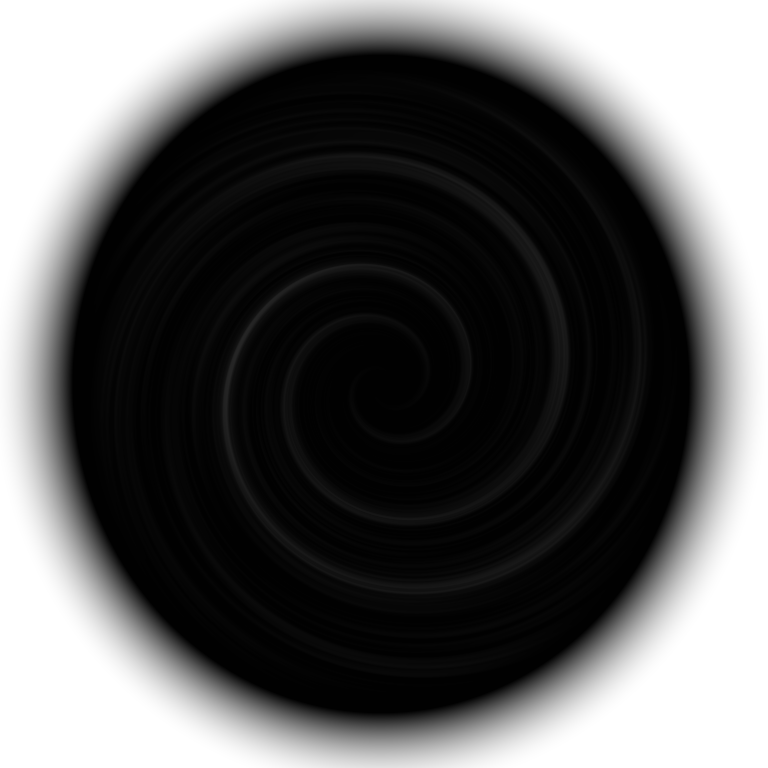
A Shadertoy shader for this background:

```glsl
// A dark oval vortex on white, with a soft rim and faint grey spiral arms.
// Polar space is unwound so that each arm is a line of constant phase;
// two asymmetric ridges and stretched gradient noise draw the streaks.

const float PI = 3.14159265;
const float TAU = 6.2831853;

vec2 hashGradient(vec2 cell) {
    vec3 q = fract(cell.xyx * vec3(0.1031, 0.1030, 0.0973));
    q += dot(q, q.yzx + 33.33);
    float angle = TAU * fract((q.x + q.y) * q.z);
    return vec2(cos(angle), sin(angle));
}

// Gradient noise that repeats along x after a whole number of cells
float wrappedNoise(vec2 p, float period) {
    vec2 cell = floor(p), f = fract(p);
    vec2 w = f * f * f * (f * (f * 6.0 - 15.0) + 10.0);
    float x0 = mod(cell.x, period), x1 = mod(cell.x + 1.0, period);
    float a = dot(hashGradient(vec2(x0, cell.y)), f);
    float b = dot(hashGradient(vec2(x1, cell.y)), f - vec2(1, 0));
    float c = dot(hashGradient(vec2(x0, cell.y + 1.0)), f - vec2(0, 1));
    float d = dot(hashGradient(vec2(x1, cell.y + 1.0)), f - vec2(1, 1));
    return mix(mix(a, b, w.x), mix(c, d, w.x), w.y);
}

// Approximate signed distance to an ellipse
float ellipseDistance(vec2 p, vec2 radii) {
    float k = length(p / radii);
    return k * (k - 1.0) / max(length(p / (radii * radii)), 1e-4);
}

// Ridge with a crisp outer flank and a soft inner one
float spiralArm(float phase, float centre) {
    float d = mod(phase - centre + PI, TAU) - PI;
    float width = d < 0.0 ? 0.15 : 0.36;
    return exp(-d * d / (width * width));
}

// Fine streaks: octaves narrow across the arms, long along them
float streaks(float phase, float r) {
    float sum = 0.0, period = 13.0, weight = 1.0;
    for (int i = 0; i < 3; i++) {
        vec2 p = vec2(phase / TAU * period, r * 11.0 + 7.3 * float(i));
        sum += weight * max(wrappedNoise(p, period), 0.0);
        period *= 2.0;
        weight *= 0.8;
    }
    return sum;
}

void mainImage(out vec4 fragColor, in vec2 fragCoord) {
    vec2 uv = fragCoord / iResolution.xy;

    // Unwind the spiral: the root of the radius grows evenly with the angle
    vec2 p = uv - vec2(0.501, 0.499);
    float r = length(p);
    float phase = atan(p.y, p.x + 1e-6) - 25.1 * sqrt(r);

    // Two main arms, fading towards the eye and the rim
    float fine = streaks(phase, r);
    float arms = 0.9 * spiralArm(phase, 0.50) + spiralArm(phase, 4.33);
    arms *= smoothstep(0.0, 0.16, r) * (1.0 - 0.85 * smoothstep(0.24, 0.4, r));
    arms *= 0.7 + 0.7 * fine;

    // Thin strands between the arms
    float strands = fine * smoothstep(0.02, 0.22, r);
    float rim = ellipseDistance(uv - vec2(0.496, 0.5), vec2(0.397, 0.424));
    float inside = 1.0 - smoothstep(-0.05, 0.0, rim);
    float vortex = 0.003 + inside * (0.095 * arms + 0.05 * strands);

    // Soft rim, rising fast at first and then easing into white
    float t = clamp((rim - 0.004) / 0.108, 0.0, 1.0);
    float glow = 1.0 - (1.0 - t) * (1.0 - t);
    fragColor = vec4(vec3(mix(vortex, 1.0, glow)), 1.0);
}
```
